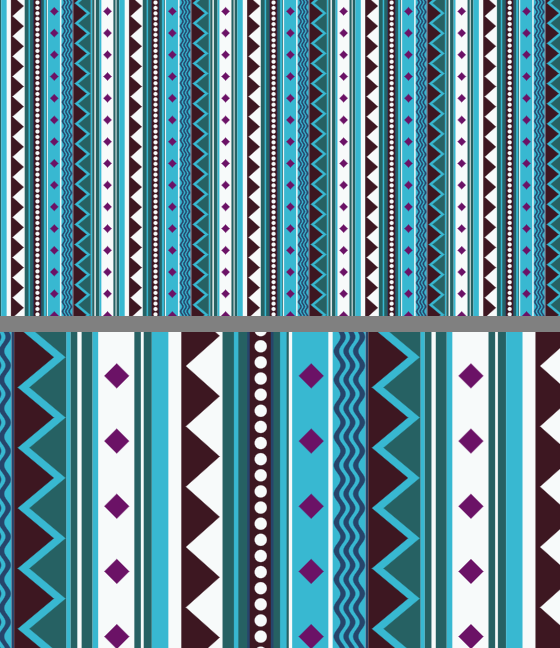
Top: the whole. Bottom: its middle third, enlarged.
A Shadertoy shader for this pattern:

```glsl
// Vertical tribal ribbon stripes: teeth, beads, diamonds, waves and zigzags.

const vec3 WHITE = vec3(0.97, 0.98, 0.98);
const vec3 CYAN = vec3(0.22, 0.72, 0.82);
const vec3 TEAL = vec3(0.15, 0.38, 0.39);
const vec3 MAROON = vec3(0.24, 0.09, 0.13);
const vec3 NAVY = vec3(0.15, 0.27, 0.42);
const vec3 PURPLE = vec3(0.42, 0.07, 0.40);

// Layout units: the canvas is 432 units tall.
float unitsPerPixel() { return 432.0 / iResolution.y; }

// Antialiased paint where the signed distance d is negative.
void paint(inout vec3 col, vec3 ink, float d) {
    col = mix(col, ink, clamp(0.5 - d / (1.2 * unitsPerPixel()), 0.0, 1.0));
}

float band(float x, float left, float right) {
    return max(left - x, x - right);
}

void stripe(inout vec3 col, vec3 ink, float x, float left, float right) {
    paint(col, ink, band(x, left, right));
}

// Offset from the nearest of evenly spaced centres.
float repeat(float y, float first, float spacing) {
    return mod(y - first + 0.5 * spacing, spacing) - 0.5 * spacing;
}

float diamond(vec2 p) {
    return (abs(p.x) + abs(p.y) - 5.7) * 0.7071;
}

void mainImage(out vec4 fragColor, in vec2 fragCoord) {
    vec2 p = fragCoord * unitsPerPixel();
    float x = mod(p.x - 12.0, 161.4);
    float y = 432.0 - p.y;
    vec3 col = WHITE;

    // Maroon teeth pointing right
    float tooth = abs(repeat(y, 8.25, 27.5));
    float slope = (x - 20.5 + tooth * 1.12) / 1.5;
    paint(col, MAROON, max(3.0 - x, slope));

    // Beaded ribbon and its borders
    stripe(col, TEAL, x, 21.8, 52.0);
    stripe(col, CYAN, x, 27.0, 29.0);
    stripe(col, NAVY, x, 33.0, 45.0);
    stripe(col, MAROON, x, 34.2, 43.8);
    stripe(col, CYAN, x, 48.0, 51.0);
    paint(col, WHITE, length(vec2(x - 39.2, repeat(y, 3.5, 7.35))) - 2.8);

    // Cyan ribbon with diamonds
    stripe(col, CYAN, x, 53.5, 70.0);
    float row = repeat(y, 15.5, 29.7);
    paint(col, PURPLE, diamond(vec2(x - 62.2, row)));

    // Three parallel waves
    stripe(col, CYAN, x, 72.0, 87.0);
    float sway = 1.5 * sin(y * 6.28318 / 13.0);
    for (int i = 0; i < 3; i++) {
        float centre = 75.2 + 4.4 * float(i) + sway;
        paint(col, NAVY, abs(x - centre) * 0.85 - 1.05);
    }
    stripe(col, NAVY, x, 87.0, 88.2);

    // Zigzag dividing maroon from teal
    float zig = 109.0 - 1.2 * abs(repeat(y, 18.0, 27.5));
    float across = (x - zig) / 1.56;
    float ribbon = band(x, 88.2, 112.0);
    paint(col, MAROON, ribbon);
    paint(col, TEAL, max(ribbon, -across));
    paint(col, CYAN, max(ribbon, abs(across) - 1.7));

    // Pinstripes
    stripe(col, CYAN, x, 112.0, 114.0);
    stripe(col, TEAL, x, 114.0, 117.0);
    stripe(col, TEAL, x, 119.0, 124.0);
    stripe(col, CYAN, x, 124.0, 126.5);

    // White ribbon with diamonds
    paint(col, PURPLE, diamond(vec2(x - 135.0, row)));

    // Closing pinstripes
    stripe(col, TEAL, x, 143.0, 146.0);
    stripe(col, TEAL, x, 147.3, 151.0);
    stripe(col, CYAN, x, 151.0, 158.5);

    fragColor = vec4(col, 1.0);
}
```
